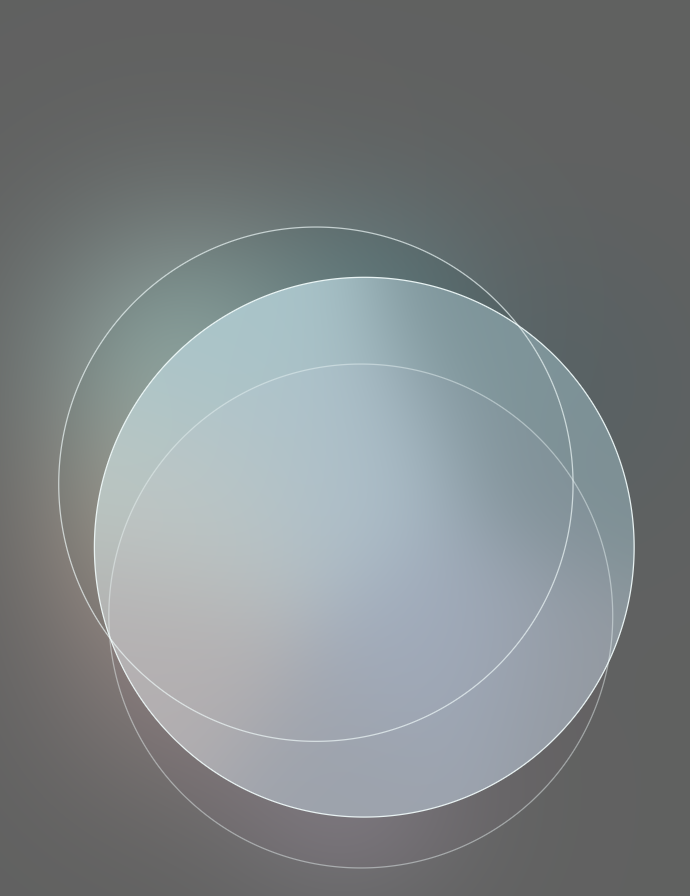
A WebGL 1 fragment shader for this background:

```glsl
precision highp float;
uniform vec2 u_resolution;

float glow(vec2 p, vec2 center, float radius) {
  vec2 q = (p - center) / radius;
  return exp(-dot(q, q));
}

// Colour in rgb, blending weight in alpha
vec4 tint(vec2 p, vec2 center, vec3 color) {
  return vec4(color, 1.0) * glow(p, center, 0.13);
}

float circle(vec2 p, vec2 center, float radius) {
  return length(p - center) - radius;
}

float fill(float dist, float pixel) {
  return clamp(0.5 - dist / pixel, 0.0, 1.0);
}

float outline(float dist, float pixel) {
  return fill(abs(dist) - 0.0007, pixel);
}

// Grey wall lit by soft teal, warm and mauve glows
vec3 backdrop(vec2 p) {
  vec3 color = vec3(0.378, 0.38, 0.378);
  color += vec3(0.15, 0.22, 0.21) * glow(p, vec2(0.20, 0.60), 0.17);
  color += vec3(0.16, 0.12, 0.09) * glow(p, vec2(0.17, 0.42), 0.145);
  color += vec3(0.10, 0.07, 0.07) * glow(p, vec2(0.20, 0.25), 0.16);
  color += vec3(0.08, 0.07, 0.09) * glow(p, vec2(0.39, 0.12), 0.14);
  color += vec3(0.00, 0.06, 0.07) * glow(p, vec2(0.42, 0.66), 0.14);
  color += vec3(-0.03, 0.0, 0.01) * glow(p, vec2(0.62, 0.57), 0.17);
  return color;
}

// Frosted glass: normalised blend of pale tints
vec3 glass(vec2 p) {
  vec4 sum = tint(p, vec2(0.26, 0.60), vec3(0.66, 0.77, 0.79));
  sum += tint(p, vec2(0.22, 0.44), vec3(0.74, 0.78, 0.76));
  sum += tint(p, vec2(0.37, 0.48), vec3(0.66, 0.74, 0.78));
  sum += tint(p, vec2(0.19, 0.26), vec3(0.69, 0.68, 0.68));
  sum += tint(p, vec2(0.50, 0.27), vec3(0.62, 0.67, 0.73));
  sum += tint(p, vec2(0.39, 0.12), vec3(0.60, 0.63, 0.66));
  sum += tint(p, vec2(0.66, 0.48), vec3(0.49, 0.56, 0.58));
  sum += tint(p, vec2(0.57, 0.62), vec3(0.49, 0.58, 0.60));
  sum += tint(p, vec2(0.65, 0.22), vec3(0.56, 0.59, 0.61));
  return sum.rgb / sum.a;
}

void main() {
  vec2 p = gl_FragCoord.xy / u_resolution.y;
  p.x += 0.5 * (0.7682 - u_resolution.x / u_resolution.y);
  float pixel = 1.0 / u_resolution.y;

  float upper = circle(p, vec2(0.3516, 0.4596), 0.2870);
  float disc = circle(p, vec2(0.4056, 0.3893), 0.3012);
  float lower = circle(p, vec2(0.4017, 0.3125), 0.2812);

  // Layered fills
  vec3 color = backdrop(p);
  color -= vec3(0.025, 0.015, 0.015) * fill(upper, pixel);
  color = mix(color, glass(p), fill(disc, pixel));
  color += vec3(0.012, 0.004, 0.010) * fill(lower, pixel);

  // Fine bright rims
  vec3 rim = vec3(0.93, 0.97, 0.97);
  color = mix(color, rim, 0.45 * outline(lower, pixel));
  color = mix(color, rim, 0.70 * outline(upper, pixel));
  color = mix(color, rim, 0.95 * outline(disc, pixel));

  gl_FragColor = vec4(color, 1.0);
}
```
